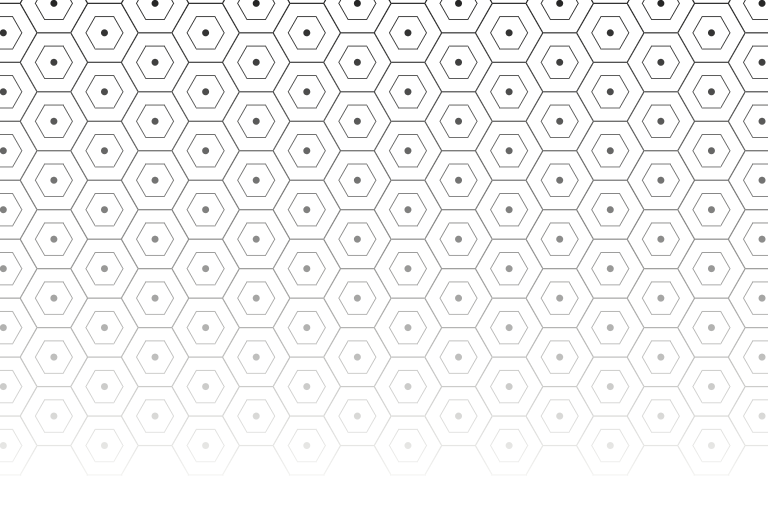
This pattern is drawn by a Shadertoy shader. Its source:

```glsl
// Honeycomb of flat-topped hexagons, each holding a smaller hexagon and a dot.
// Two interleaved lattices give the nearest cell; the ink fades from charcoal
// at the top to pale grey, and the mesh ends just above the lower edge.

#define CELL_APOTHEM 0.05626
#define COLUMN_PITCH 0.09653
#define LATTICE_ORIGIN vec2(0.0063, 0.5998)
#define INNER_SCALE 0.55
#define DOT_RADIUS 0.0066
#define OUTER_WIDTH 0.0023
#define INNER_WIDTH 0.0017
#define MESH_BOTTOM 0.0933
#define INK_TOP 0.146
#define INK_BOTTOM 1.033

const float ROOT3 = 1.7320508;

// Hexagonal radius: 1 on the border of a cell with unit apothem
float hexRadius(vec2 v) {
    v = abs(v);
    return max(v.y, v.x * ROOT3 * 0.5 + v.y * 0.5);
}

// Offset from the nearest cell centre, in apothems
vec2 cellOffset(vec2 v) {
    vec2 period = vec2(2.0 * ROOT3, 2.0);
    vec2 a = v - period * round(v / period);
    vec2 shifted = v - 0.5 * period;
    vec2 b = shifted - period * round(shifted / period);
    return dot(a, a) < dot(b, b) ? a : b;
}

// Smooth coverage of the region where the distance is negative
float fill(float dist, float pixel) {
    return clamp(0.5 - dist / pixel, 0.0, 1.0);
}

// Coverage of a line, which stays faithful when thinner than a pixel
float stroke(float dist, float width, float pixel) {
    return fill(dist - 0.5 * width, pixel) - fill(dist + 0.5 * width, pixel);
}

void mainImage(out vec4 fragColor, in vec2 fragCoord) {
    // Canvas heights are the unit of length
    float pixel = 1.0 / iResolution.y;
    vec2 p = fragCoord * pixel;

    // Lattice scaled so that every cell is a regular hexagon
    vec2 cellScale = vec2(COLUMN_PITCH / ROOT3, CELL_APOTHEM);
    vec2 offset = cellOffset((p - LATTICE_ORIGIN) / cellScale);
    vec2 local = offset * cellScale;
    float radius = hexRadius(offset);

    // Outer mesh, cut off below the last row
    float outer = stroke((1.0 - radius) * CELL_APOTHEM, OUTER_WIDTH, pixel);
    outer *= fill(MESH_BOTTOM - 0.5 * OUTER_WIDTH - p.y, pixel);

    // Inner hexagon and dot, only in complete cells
    float inner = stroke((radius - INNER_SCALE) * CELL_APOTHEM, INNER_WIDTH, pixel);
    float spot = fill(length(local) - DOT_RADIUS, pixel);
    float complete = step(MESH_BOTTOM + 0.5 * CELL_APOTHEM, p.y - local.y);

    // Fading ink over white paper
    float coverage = max(outer, max(inner, spot) * complete);
    float shade = mix(INK_BOTTOM, INK_TOP, p.y);
    vec3 ink = shade * vec3(1.0, 1.0, 0.992);
    vec3 paper = vec3(1.0);
    fragColor = vec4(mix(paper, ink, coverage), 1.0);
}
```
